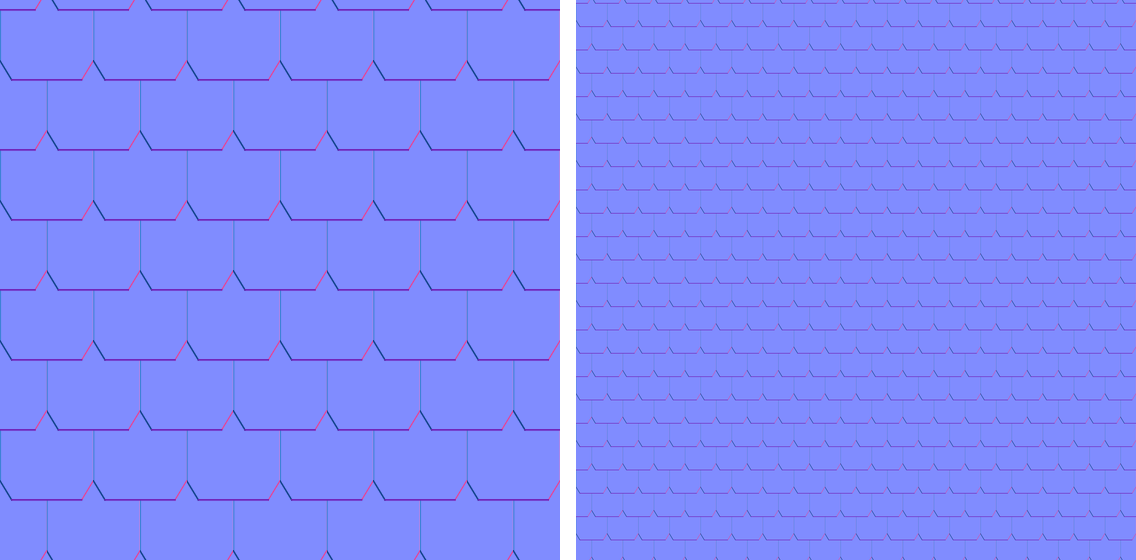
Left: one tile. Right: repeated 3 by 3.
A Shadertoy shader for this texture map:

```glsl
// Normal map of clipped-corner roof shingles: 6 across, 8 rows, odd rows shifted
// by half a shingle. Each row is drawn from segment distances around its nearest
// seam, mirrored left to right, with a colour for each direction an edge faces.

const vec2 REPEATS = vec2(6.0, 8.0);
const float ROW_OFFSET = 0.859;               // height of the first butt edge, in rows
const vec2 CORNER = vec2(0.0208, 0.0342);     // clipped corner, in canvas units
const float UNIT = 1.0 / 512.0;               // base line width, in canvas units

const vec3 FLAT_FACE = vec3(0.50, 0.55, 1.00);
const vec3 BUTT_EDGE = vec3(0.44, 0.10, 0.70);
const vec3 LEFT_CLIP = vec3(0.05, 0.25, 0.52);
const vec3 RIGHT_CLIP = vec3(0.95, 0.23, 0.54);
const vec3 LEFT_SIDE = vec3(0.24, 0.51, 0.84);
const vec3 RIGHT_SIDE = vec3(0.72, 0.52, 0.88);

float segmentDistance(vec2 p, vec2 a, vec2 b) {
    vec2 ab = b - a;
    float t = clamp(dot(p - a, ab) / dot(ab, ab), 0.0, 1.0);
    return length(p - a - ab * t);
}

// Antialiased coverage of a line of the given width
float lineMask(float dist, float width, float pixel) {
    return clamp((0.5 * width - dist) / pixel + 0.5, 0.0, 1.0);
}

// Antialiased coverage of the interval from lo to hi
float bandMask(float x, float lo, float hi, float pixel) {
    return lineMask(abs(x - 0.5 * (lo + hi)), hi - lo, pixel);
}

// p is measured from the point where a seam would meet the butt line
vec3 drawRow(vec3 color, vec2 p, float pixel) {
    vec2 q = vec2(abs(p.x), p.y);
    float halfTile = 0.5 / REPEATS.x;

    // Seam: right side of one shingle, then left side of the next
    float exposed = bandMask(p.y, CORNER.y, 1.0 / REPEATS.y, pixel);
    color = mix(color, RIGHT_SIDE, exposed * bandMask(p.x, -0.7 * UNIT, 0.0, pixel));
    color = mix(color, LEFT_SIDE, exposed * bandMask(p.x, 0.0, UNIT, pixel));

    // Clipped corners
    float clipDist = segmentDistance(q, vec2(0.0, CORNER.y), vec2(CORNER.x, 0.0));
    vec3 clipColor = p.x > 0.0 ? LEFT_CLIP : RIGHT_CLIP;
    float clipWidth = p.x > 0.0 ? 1.3 * UNIT : UNIT;
    color = mix(color, clipColor, lineMask(clipDist, clipWidth, pixel));

    // Straight butt edge
    float buttDist = segmentDistance(q, vec2(CORNER.x, 0.0), vec2(halfTile, 0.0));
    return mix(color, BUTT_EDGE, lineMask(buttDist, 1.4 * UNIT, pixel));
}

void mainImage(out vec4 fragColor, in vec2 fragCoord) {
    vec2 grid = fragCoord / iResolution.xy * REPEATS - vec2(0.0, ROW_OFFSET);
    float pixel = 1.0 / min(iResolution.x, iResolution.y);
    float baseRow = floor(grid.y);
    vec3 color = FLAT_FACE;

    // This row, then the one above, whose butt edge overlaps it
    for (int i = 0; i < 2; i++) {
        float row = baseRow + float(i);
        float x = fract(grid.x - 0.5 * mod(row, 2.0) + 0.5) - 0.5;
        color = drawRow(color, vec2(x, grid.y - row) / REPEATS, pixel);
    }
    fragColor = vec4(color, 1.0);
}
```
